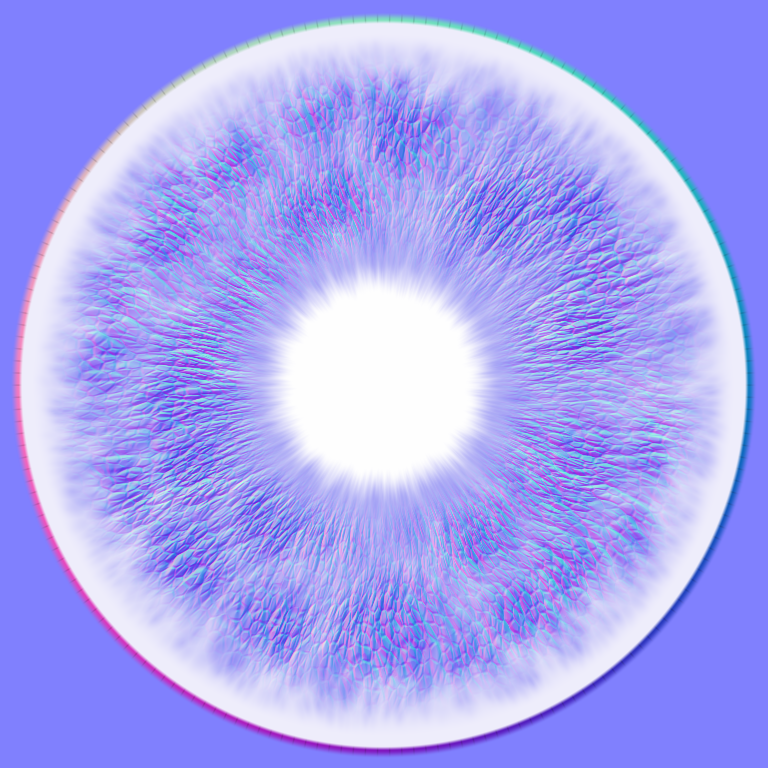
Give the GLSL for this texture map, as a Shadertoy shader.

```glsl
// Draws an iris normal map: white pupil, carved radial fibres, pale rim and a tinted bevel.

const float TAU = 6.2831853;
const vec3 FLAT_NORMAL = vec3(0.50, 0.50, 0.995);
const vec3 FIBRE_VIOLET = vec3(0.50, 0.49, 0.955);
const vec3 MIST_LILAC = vec3(0.76, 0.755, 0.965);
const vec3 RIM_WHITE = vec3(0.935, 0.93, 0.985);
const vec3 PUPIL_WHITE = vec3(0.995);

vec2 hash22(vec2 p) {
    vec3 q = fract(p.xyx * vec3(0.1031, 0.1030, 0.0973));
    q += dot(q, q.yzx + 33.33);
    return fract((q.xx + q.yz) * q.zy);
}

// Nearest and second nearest cell distances; x wraps after "period" cells.
vec2 cellular(vec2 p, float period) {
    vec2 base = floor(p);
    vec2 nearest = vec2(8.0);
    for (int y = -1; y <= 1; y++) {
        for (int x = -1; x <= 1; x++) {
            vec2 cell = base + vec2(x, y);
            vec2 id = vec2(mod(cell.x, period), cell.y);
            float d = length(cell + hash22(id + period) - p);
            nearest = d < nearest.x ? vec2(d, nearest.x) : vec2(nearest.x, min(nearest.y, d));
        }
    }
    return nearest;
}

// Turn and radius, bent by layered sines so that fibres lean and fork.
vec2 fibreCoords(vec2 p) {
    float r = length(p);
    float turn = atan(p.y, p.x) / TAU;
    float bend = sin(p.x * 19.0 + 2.0 * sin(p.y * 13.0)) + 0.5 * sin(p.y * 37.0 - p.x * 29.0);
    return vec2(turn + 0.0032 * bend * smoothstep(0.12, 0.3, r), r);
}

vec2 fibreCells(vec2 polar, float count, float radial) {
    return cellular(polar * vec2(count, radial), count);
}

// Plateaus parted by thin grooves.
float grooves(vec2 polar, float count, float radial) {
    vec2 f = fibreCells(polar, count, radial);
    return smoothstep(0.0, 0.42, f.y - f.x);
}

float fibreHeight(vec2 p) {
    vec2 polar = fibreCoords(p);
    return 0.55 * grooves(polar, 74.0, 10.0)
         + 0.40 * grooves(polar, 139.0, 23.0)
         + 0.25 * grooves(polar, 251.0, 58.0);
}

vec2 fibreSlope(vec2 p, float e) {
    float h = fibreHeight(p);
    return vec2(fibreHeight(p + vec2(e, 0.0)) - h, fibreHeight(p + vec2(0.0, e)) - h) / e;
}

// Soft radial wisps, about 0 to 1.
float wisps(vec2 polar) {
    float broad = fibreCells(polar, 31.0, 9.0).x;
    float middle = fibreCells(polar, 83.0, 15.0).x;
    float fine = fibreCells(polar, 190.0, 26.0).x;
    return clamp(0.45 * broad + 0.4 * middle + 0.35 * fine, 0.0, 1.0);
}

vec3 fibreColor(vec2 p, float wisp) {
    float r = length(p);
    float patches = smoothstep(0.15, 0.75, cellular(p * 9.0 + 40.0, 97.0).x);
    float carve = smoothstep(0.14, 0.26, r) * (1.0 - smoothstep(0.34, 0.44, r));
    vec2 slope = fibreSlope(p, 0.0013) * 0.0062 * carve * mix(1.2, 0.4, patches);
    slope /= sqrt(1.0 + dot(slope, slope));

    float depth = 0.5 * carve * (1.0 - patches);
    float mist = clamp(0.12 + 0.95 * wisp - depth, 0.0, 1.0);
    vec3 color = mix(FIBRE_VIOLET, MIST_LILAC, mist);
    color.rg += vec2(0.35, -0.39) * slope;
    color.b -= 0.10 * dot(slope, slope);
    return color;
}

// Normal tint of the outer bevel, notched into short segments.
vec3 bevelColor(vec2 dir) {
    float segment = fract(atan(dir.y, dir.x) / TAU * 190.0);
    float notch = smoothstep(0.0, 0.12, segment) * smoothstep(1.0, 0.88, segment);
    vec3 tint = vec3(0.5 - 0.46 * dir.x, 0.48 + 0.40 * dir.y, 0.74);
    return tint * mix(0.86, 1.0, notch);
}

void mainImage(out vec4 fragColor, in vec2 fragCoord) {
    float size = min(iResolution.x, iResolution.y);
    vec2 p = (fragCoord - 0.5 * iResolution.xy) / size + vec2(0.0005, 0.0015);
    float r = length(p);
    vec2 dir = p / max(r, 0.0001);
    float wisp = wisps(fibreCoords(p));

    vec3 color = fibreColor(p, wisp);

    // Pale ring: a wide feathered veil under a narrow solid band
    float feather = r + 0.07 * (wisp - 0.5);
    color = mix(color, RIM_WHITE, 0.75 * smoothstep(0.355, 0.465, feather));
    color = mix(color, RIM_WHITE, smoothstep(0.425, 0.460, r));

    // Pupil and its frayed halo
    float pupilR = length(p - vec2(-0.005, 0.004)) - 0.018 * (wisp - 0.5);
    color = mix(color, MIST_LILAC, 0.5 * (1.0 - smoothstep(0.14, 0.20, pupilR)));
    color = mix(color, PUPIL_WHITE, 1.0 - smoothstep(0.114, 0.160, pupilR));

    // Bevel, then a soft fall into the flat surround
    color = mix(color, bevelColor(dir), smoothstep(0.470, 0.476, r));
    color = mix(color, FLAT_NORMAL, smoothstep(0.475, 0.486, r));

    fragColor = vec4(clamp(color, 0.0, 1.0), 1.0);
}
```
